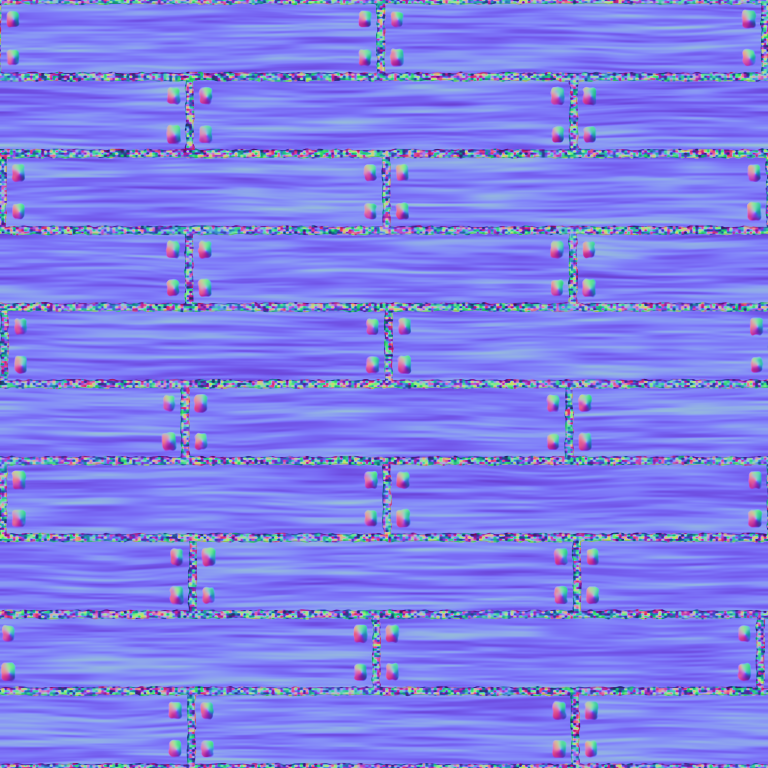
Give the GLSL for this texture map, as a Shadertoy shader.

```glsl
#define ROWS 10.0
#define PLANKS 2.0
#define SEAM_HALF 0.0053
#define SEAM_RAGGED 0.0013
#define GRIT_SLOPE 1.9
#define GRAIN_SLOPE 0.36
#define GRAIN_TILT 0.37
#define NAIL_INSET 0.0208
#define NAIL_HALF vec2(0.0084, 0.0112)
#define NAIL_SLOPE 1.5
#define FLAT_BLUE 0.975

// Horizontal position of one joint in each row, bottom to top
const float JOINTS[10] = float[10](0.249, 0.490, 0.251, 0.504, 0.241,
                                   0.506, 0.246, 0.503, 0.247, 0.496);

float hash(vec2 p) {
    vec3 q = fract(p.xyx * 0.1031);
    q += dot(q, q.yzx + 33.33);
    return fract((q.x + q.y) * q.z);
}

// Tiling value noise in -1..1
float noise(vec2 uv, vec2 cells, float seed) {
    vec2 p = uv * cells;
    vec2 i = floor(p), f = fract(p);
    f = f * f * (3.0 - 2.0 * f);
    vec2 a = mod(i, cells) + seed;
    vec2 b = mod(i + 1.0, cells) + seed;
    float low = mix(hash(a), hash(vec2(b.x, a.y)), f.x);
    float high = mix(hash(vec2(a.x, b.y)), hash(b), f.x);
    return 2.0 * mix(low, high, f.y) - 1.0;
}

// Long, slightly wavy fibres
vec2 grainSlope(vec2 uv, float seed) {
    uv.y += 0.004 * noise(uv, vec2(7.0, 20.0), seed);
    float s = 0.8 * noise(uv, vec2(9.0, 230.0), seed)
            + 0.6 * noise(uv, vec2(5.0, 110.0), seed + 17.0)
            + 0.5 * noise(uv, vec2(22.0, 340.0), seed + 31.0);
    return GRAIN_SLOPE * s * vec2(GRAIN_TILT, 1.0);
}

// Crumbled filler between the planks
vec2 gritSlope(vec2 uv) {
    vec2 cells = vec2(270.0, 350.0);
    vec2 grit = vec2(noise(uv, cells, 5.0), noise(uv, cells, 71.0));
    float patchy = 0.85 + 0.35 * noise(uv, vec2(50.0), 9.0);
    return GRIT_SLOPE * patchy * grit + vec2(-0.06, 0.14);
}

float roundedBox(vec2 p, vec2 halfSize, float radius) {
    vec2 q = abs(p) - halfSize + radius;
    return length(max(q, 0.0)) + min(max(q.x, q.y), 0.0) - radius;
}

void mainImage(out vec4 fragColor, in vec2 fragCoord) {
    vec2 uv = fragCoord / iResolution.xy;
    float soft = max(0.0009, 0.8 / iResolution.y);

    // Staggered plank layout
    float row = min(floor(uv.y * ROWS), ROWS - 1.0);
    float along = (uv.x - JOINTS[int(row)]) * PLANKS;
    float plank = mod(floor(along), PLANKS);
    float joint = floor(along + 0.5);
    vec2 toSeam = vec2((along - joint) / PLANKS,
                       (fract(uv.y * ROWS + 0.5) - 0.5) / ROWS);

    // Wood
    float seed = floor(90.0 * hash(vec2(row, plank) + 3.0));
    vec2 slope = grainSlope(uv, seed);

    // Four nails around each joint
    float across = fract(uv.y * ROWS) - 0.5;
    vec2 side = vec2(toSeam.x < 0.0 ? -1.0 : 1.0, across < 0.0 ? -1.0 : 1.0);
    vec2 nail = vec2(toSeam.x - side.x * NAIL_INSET,
                     (across - side.y * 0.25) / ROWS);
    float wear = hash(vec2(row * 4.0 + side.y, mod(joint, PLANKS) * 4.0 + side.x) + 20.0);
    vec2 nailHalf = NAIL_HALF * (0.92 + 0.16 * wear);
    float nailEdge = roundedBox(nail, nailHalf, 0.005)
                   + 0.0009 * noise(uv, vec2(190.0), 43.0);
    float nailMask = 1.0 - smoothstep(-0.0022, soft, nailEdge);
    vec2 lean = nail / nailHalf - vec2(0.2, -0.1);
    vec2 dome = vec2(-lean.x, lean.y + 0.2 * lean.x) / (0.3 + length(lean));
    dome += 0.25 * vec2(noise(uv, vec2(160.0), 52.0), noise(uv, vec2(160.0), 64.0));
    slope = mix(slope, NAIL_SLOPE * dome, nailMask);

    // Ragged seams with bevelled rims
    float seamDistance = min(abs(toSeam.x), abs(toSeam.y));
    float seamEdge = seamDistance - SEAM_HALF
                   - SEAM_RAGGED * noise(uv, vec2(130.0), 27.0);
    float seamMask = 1.0 - smoothstep(-soft, soft, seamEdge);
    float rim = 1.0 - smoothstep(0.0, 0.0016, abs(seamEdge + 0.0006));
    vec2 bevel = abs(toSeam.y) < abs(toSeam.x)
               ? vec2(0.0, -sign(toSeam.y)) : vec2(sign(toSeam.x), 0.0);
    slope = mix(slope, gritSlope(uv), seamMask) + 0.45 * rim * bevel;

    // Encode the surface normal as colour
    vec3 normal = normalize(vec3(slope, 1.0));
    vec3 color = vec3(0.505 + 0.5 * normal.xy, FLAT_BLUE * normal.z);
    color *= 1.0 - 0.18 * rim;
    fragColor = vec4(clamp(color, 0.0, 1.0), 1.0);
}
```
